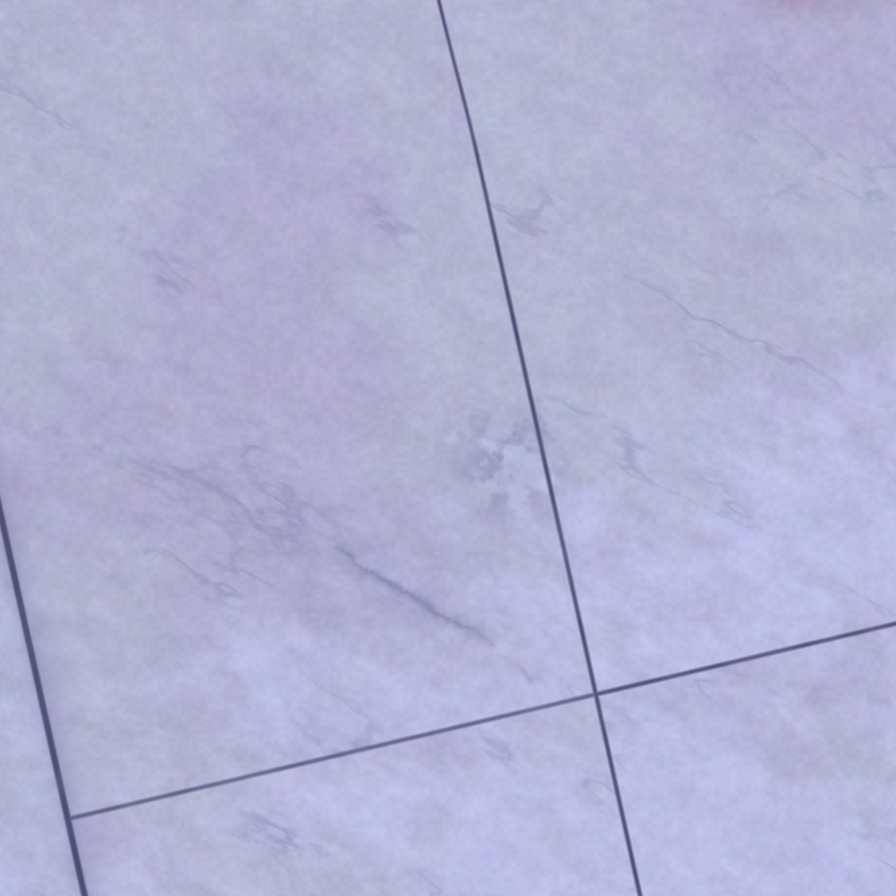
Give the GLSL for this texture, as a Shadertoy shader.

```glsl
// Pale lilac marble floor tiles with thin dark joints, seen at a slant.
#define TILE vec2(0.62, 1.24)       // tile width and length
#define CROSSING vec2(0.665, 0.225) // where two joints meet
#define SLANT vec2(0.22, 0.236)     // lean of the long and short joints
#define JOINT 0.0023                // half width of a joint
#define GRAIN 0.026                 // strength of the fine speckle
#define VEINING 0.6                 // strength of the veins
#define MID vec3(0.700, 0.712, 0.825)
#define LILAC vec3(0.690, 0.680, 0.820)
#define PALE vec3(0.733, 0.742, 0.895)
#define VEIN vec3(0.500, 0.505, 0.670)
#define GROUT vec3(0.290, 0.285, 0.440)

float hash(vec2 p) {
    vec3 q = fract(vec3(p.xyx) * 0.1031);
    q += dot(q, q.yzx + 33.33);
    return fract((q.x + q.y) * q.z);
}

float noise(vec2 p) {
    vec2 i = floor(p), f = fract(p);
    f = f * f * (3.0 - 2.0 * f);
    return mix(mix(hash(i), hash(i + vec2(1, 0)), f.x),
               mix(hash(i + vec2(0, 1)), hash(i + vec2(1, 1)), f.x), f.y);
}

float fbm(vec2 p) {
    float sum = 0.0, amp = 0.5;
    for (int i = 0; i < 5; i++) {
        sum += amp * noise(p);
        p = mat2(1.6, 1.2, -1.2, 1.6) * p + 7.3;
        amp *= 0.5;
    }
    return sum / 0.97;
}

// Soft-edged line of half width w at distance d
float line(float d, float w, float soft) {
    return 1.0 - smoothstep(w - soft, w + soft, d);
}

// Clouded stone with streaks running down to the right
vec3 marble(vec2 p, vec2 seed) {
    vec2 q = vec2(0.88 * p.x - 0.47 * p.y, 0.47 * p.x + 0.88 * p.y) + seed;
    float cloud = fbm(q * vec2(4.0, 7.0));
    float detail = fbm(q * vec2(22.0, 40.0) + 20.0);

    vec3 col = mix(LILAC, MID, smoothstep(0.38, 0.60, fbm(q * vec2(4.0, 6.0) + 40.0)));
    float light = 0.8 * cloud + 0.3 * (detail - 0.5) + 0.6 * (0.40 - p.y) + 0.15 * (p.x - 0.5);
    col = mix(col, PALE, smoothstep(0.32, 0.72, light));
    col += 0.05 * (detail - 0.5);

    // Short broken flecks gathered in faint patches
    float patchy = smoothstep(0.50, 0.75, fbm(q * vec2(5.0, 11.0) + 80.0));
    float ridge = 1.0 - abs(2.0 * fbm(q * vec2(9.0, 26.0) + 60.0) - 1.0);
    float flecks = smoothstep(0.88, 1.0, ridge) * patchy;
    flecks += 0.4 * patchy * smoothstep(0.5, 0.72, detail);
    return mix(col, VEIN, 0.5 * VEINING * flecks);
}

// One long bowed vein, broken into dashes, across the middle tile
float mainVein(vec2 p) {
    float t = p.x - 0.04;
    float path = 0.525 - 0.51 * t + 0.4 * t * (0.56 - t);
    float d = p.y - path + 0.03 * (fbm(p * 24.0) - 0.5);
    float broken = smoothstep(0.30, 0.62, fbm(p * vec2(32.0, 45.0) + 5.0));
    float strength = 0.45 + 0.75 * exp(-120.0 * (p.x - 0.44) * (p.x - 0.44));
    float ends = smoothstep(-0.04, 0.02, t) * (1.0 - smoothstep(0.58, 0.66, t));
    return ends * strength * broken * (exp(-abs(d) / 0.005) + 0.4 * exp(-abs(d) / 0.02));
}

void mainImage(out vec4 fragColor, in vec2 fragCoord) {
    vec2 p = fragCoord / iResolution.xy;
    float soft = max(0.0021, 0.8 / iResolution.y);

    // Skewed floor coordinates, with a slight bend at the top
    vec2 d = p - CROSSING;
    vec2 g = vec2(d.x + SLANT.x * d.y, d.y - SLANT.y * d.x);
    g.x += 0.005 * smoothstep(0.82, 1.02, p.y);
    float column = floor(g.x / TILE.x);
    float border = step(column, -1.5);
    g.y += 0.5 * TILE.y * border;
    vec2 id = vec2(column, floor(g.y / TILE.y));

    // Stone, shifted and toned per tile
    vec2 seed = 9.0 * vec2(hash(id + 11.0), hash(id + 27.0));
    vec3 col = marble(p, seed);
    col *= 1.0 + 0.015 * (hash(id + 43.0) - 0.5);
    col = mix(col, VEIN, min(VEINING * mainVein(p), 0.75));
    col = mix(col, vec3(0.60, 0.65, 0.75), 0.15 * border);

    // Smudge beside the long joint and a warm stain at the top right
    vec2 s = (p - vec2(0.565, 0.48)) * vec2(18.0, 17.0);
    col = mix(col, VEIN, 0.6 * exp(-dot(s, s)) * smoothstep(0.4, 0.65, fbm(p * 45.0)));
    s = (p - vec2(0.9, 1.01)) * vec2(14.0, 40.0);
    col = mix(col, vec3(0.60, 0.52, 0.64), 0.5 * exp(-dot(s, s)));

    // Speckle at two scales, with a faint drift of hue
    col += GRAIN * (noise(p * 110.0) + noise(p * 230.0) - 1.0);
    vec3 hue = vec3(noise(p * 45.0), noise(p * 45.0 + 31.0), noise(p * 45.0 + 67.0));
    col += 0.6 * GRAIN * (hue - 0.5);

    // Joints: the left one is wider and casts a soft shadow
    float k = round(g.x / TILE.x);
    float side = g.x - k * TILE.x;
    float wide = step(k, -0.5);
    float across = abs(g.y - round(g.y / TILE.y) * TILE.y);
    float shadow = wide * exp(-abs(side) / mix(0.007, 0.016, step(0.0, side)));
    col = mix(col, VEIN, 0.55 * shadow);
    float width = JOINT * mix(1.0 - 0.2 * smoothstep(0.6, 1.0, p.y), 1.5, wide);
    float longJoint = line(abs(side) * 0.976, width, soft);
    float crossJoint = line(across * 0.973, JOINT, soft) * mix(0.78, 0.95, step(0.0, g.x));
    float worn = 0.82 + 0.18 * noise(p * 40.0);
    col = mix(col, GROUT, worn * max(longJoint, crossJoint));

    fragColor = vec4(clamp(col, 0.0, 1.0), 1.0);
}
```
